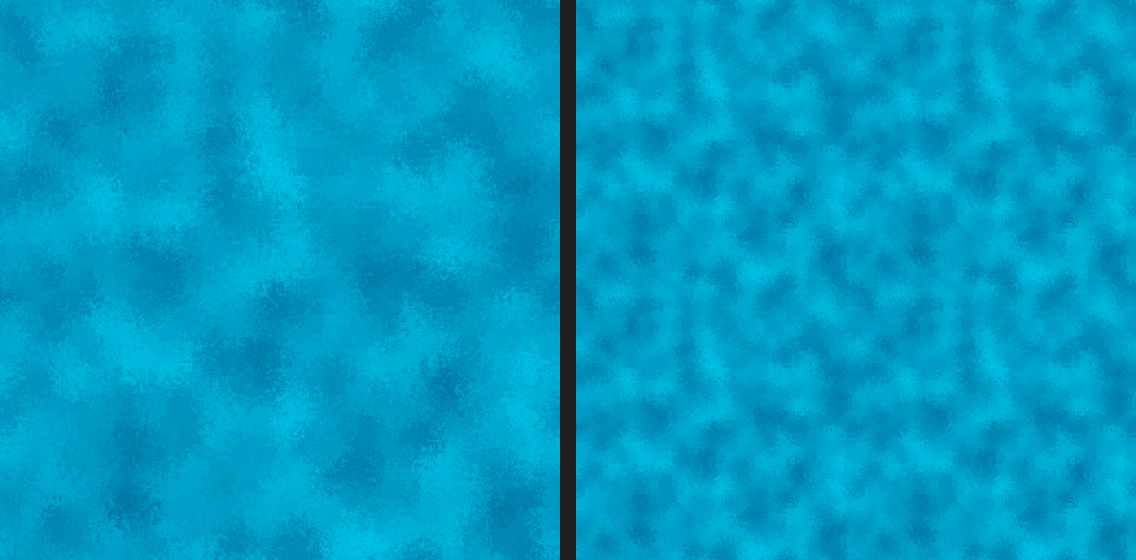
Left: one tile. Right: repeated 2 by 2.
Give the GLSL for this texture, as a three.js fragment shader.

```glsl
// Tileable cloudy cyan water-like mottling with finely frayed patch edges.
varying vec2 vUv;

const vec3 DEEP_BLUE = vec3(0.0, 0.43, 0.61);
const vec3 LIGHT_CYAN = vec3(0.0, 0.75, 0.89);
const float CLOUD_CELLS = 7.0;    // whole number of coarse cells per tile
const float CLOUD_GAIN = 0.52;    // strength of each finer cloud layer
const float FRAY_CELLS = 64.0;    // whole number of coarsest fray cells
const float FRAY_REACH = 0.026;   // how far edges are scattered
const float FRAY_GAIN = 1.1;      // above one favours the finest grain
const float MEAN_TONE = 0.57;
const float CONTRAST = 0.64;
const float TAU = 6.2831853;

float hash(vec2 p, float seed) {
  vec3 q = fract(vec3(p.xyx + seed * 17.31) * vec3(0.1031, 0.1030, 0.0973));
  q += dot(q, q.yzx + 33.33);
  return fract((q.x + q.y) * q.z);
}

// Slope contribution of one lattice corner, wrapped at the tile border.
float corner(vec2 cell, vec2 offset, float cells, float seed) {
  vec2 wrapped = floor(mod(cell + 0.5, cells));
  float angle = TAU * hash(wrapped, seed);
  return dot(vec2(cos(angle), sin(angle)), offset);
}

// Periodic gradient noise, roughly -0.7 to 0.7.
float gradientNoise(vec2 uv, float cells, float seed) {
  vec2 p = uv * cells;
  vec2 cell = floor(p);
  vec2 f = p - cell;
  vec2 blend = f * f * f * (f * (f * 6.0 - 15.0) + 10.0);
  vec2 e = vec2(1.0, 0.0);
  float low = mix(corner(cell, f, cells, seed),
                  corner(cell + e.xy, f - e.xy, cells, seed), blend.x);
  float high = mix(corner(cell + e.yx, f - e.yx, cells, seed),
                   corner(cell + e.xx, f - e.xx, cells, seed), blend.x);
  return mix(low, high, blend.y);
}

// Three layers of noise, each twice as fine as the one before.
float layeredNoise(vec2 uv, float cells, float gain, float seed) {
  float sum = 0.0;
  float strength = 1.0;
  for (int layer = 0; layer < 3; layer++) {
    sum += strength * gradientNoise(uv, cells, seed + float(layer));
    strength *= gain;
    cells *= 2.0;
  }
  return sum;
}

void main() {
  // Scatter the lookup so the soft patches get ragged, grainy borders.
  vec2 fray = vec2(layeredNoise(vUv, FRAY_CELLS, FRAY_GAIN, 11.0),
                   layeredNoise(vUv, FRAY_CELLS, FRAY_GAIN, 23.0));
  vec2 scattered = vUv + FRAY_REACH * fray;

  // Broad clouds set the tone between deep and light water.
  float clouds = layeredNoise(scattered, CLOUD_CELLS, CLOUD_GAIN, 3.0);
  float tone = clamp(MEAN_TONE + CONTRAST * clouds, 0.0, 1.0);
  gl_FragColor = vec4(mix(DEEP_BLUE, LIGHT_CYAN, tone), 1.0);
}
```
